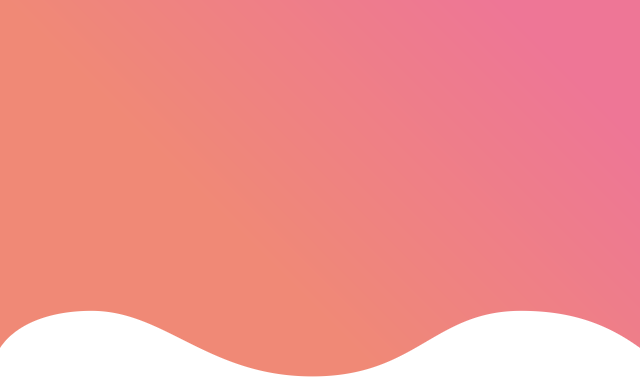
This background is drawn by a WebGL 1 fragment shader. Its source:

```glsl
precision highp float;

uniform vec2 u_resolution;

float cubic(float a, float b, float c, float d, float t) {
  float s = 1.0 - t;
  return s * s * s * a + 3.0 * s * t * (s * b + t * c) + t * t * t * d;
}

// Height at x of a cubic Bezier curve whose x grows steadily
float curveHeight(float x, vec2 a, vec2 b, vec2 c, vec2 d) {
  float t = 0.5;
  float stepSize = 0.25;
  for (int i = 0; i < 18; i++) {
    t += cubic(a.x, b.x, c.x, d.x, t) < x ? stepSize : -stepSize;
    stepSize *= 0.5;
  }
  return cubic(a.y, b.y, c.y, d.y, t);
}

// Two crests around a low trough, joined with level tangents
float waveHeight(float x) {
  vec2 leftCrest = vec2(0.143, 0.1777);
  vec2 trough = vec2(0.488, 0.0042);
  vec2 rightCrest = vec2(0.814, 0.1777);
  if (x < leftCrest.x)
    return curveHeight(x, vec2(0.0, 0.0795), vec2(0.026, 0.146),
                       vec2(0.081, leftCrest.y), leftCrest);
  if (x < trough.x)
    return curveHeight(x, leftCrest, vec2(0.258, leftCrest.y),
                       vec2(0.3255, trough.y), trough);
  if (x < rightCrest.x)
    return curveHeight(x, trough, vec2(0.651, trough.y),
                       vec2(0.677, rightCrest.y), rightCrest);
  return curveHeight(x, rightCrest, vec2(0.892, rightCrest.y),
                     vec2(0.948, 0.1435), vec2(1.0, 0.0795));
}

void main() {
  vec2 uv = gl_FragCoord.xy / u_resolution;

  // Diagonal blend from coral to pink, flat at both ends
  float blend = clamp(1.28 * uv.x - 0.755 * (1.0 - uv.y), 0.0, 1.0);
  vec3 color = mix(vec3(0.94, 0.538, 0.462), vec3(0.932, 0.463, 0.588), blend);

  // White wave, with its edge smoothed along the slope
  float halfPixel = 0.5 / u_resolution.x;
  float slope = (waveHeight(uv.x + halfPixel) - waveHeight(uv.x - halfPixel)) * u_resolution.y;
  float edge = (waveHeight(uv.x) - uv.y) * u_resolution.y / sqrt(1.0 + slope * slope);
  color = mix(color, vec3(1.0), clamp(edge + 0.5, 0.0, 1.0));

  gl_FragColor = vec4(color, 1.0);
}
```
